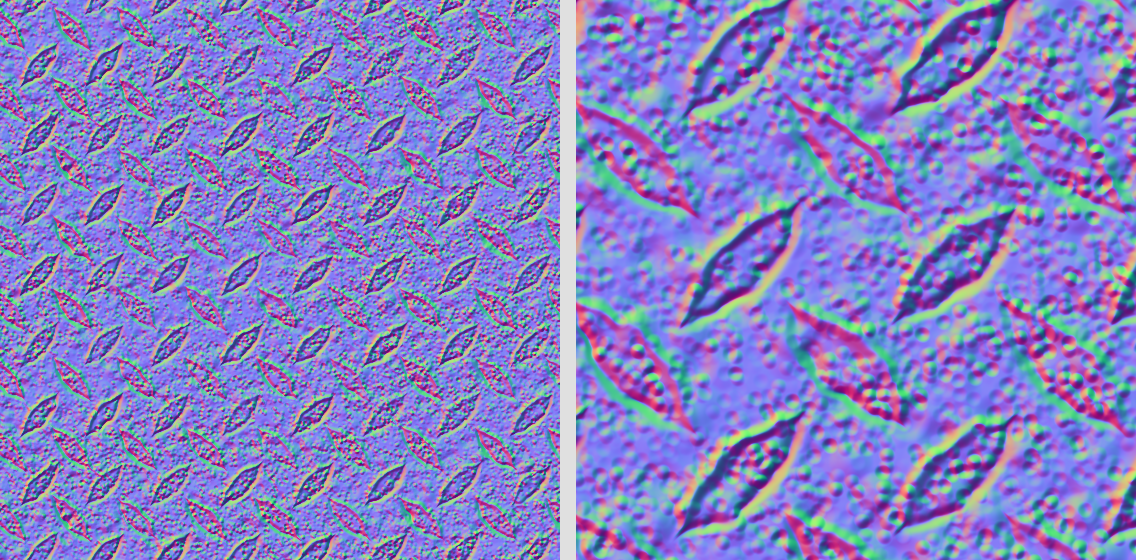
Left, the full canvas; right, a detail of the centre.
Reproduce this texture map procedurally as a WebGL 1 fragment shader.

```glsl
precision highp float;
// Tangent-space normal map of worn diamond plate: two families of lens-shaped
// treads in an 8 by 8 grid, leaning opposite ways, over gritty metal.
// A height field is built from lens distances and cellular bumps, then sloped.

uniform vec2 u_resolution;

#define REPEATS 8.0        // treads of each lean across and down
#define WEAR_PERIOD 5.0    // rows after which the wear recurs
#define HALF_LENGTH 0.368  // lens size, in grid cells
#define HALF_WIDTH 0.124
#define LEAN 0.81          // tread angle in radians
#define RIM_WIDTH 0.031
#define RIM_HEIGHT 0.057
#define GRIT_SCALE 26.0    // bumps per cell, whole number
#define GRIT_HEIGHT 0.0235
#define DENT_SCALE 9.0     // broad dents per cell, whole number
#define DENT_HEIGHT 0.03
#define STEEP_FADE 3.9     // how fast blue drops on steep slopes

const float TAU = 6.2831853;

vec3 hash3(vec2 p) {
  vec3 q = vec3(dot(p, vec2(127.1, 311.7)),
                dot(p, vec2(269.5, 183.3)),
                dot(p, vec2(419.2, 371.9)));
  return fract(sin(q) * 43758.545);
}

// Cellular noise: one smooth bump or pit of random strength per lattice cell.
float bumps(vec2 p, float scale) {
  p *= scale;
  vec2 base = floor(p);
  float sum = 0.0;
  for (int y = -1; y <= 1; y++) {
    for (int x = -1; x <= 1; x++) {
      vec2 id = base + vec2(float(x), float(y));
      vec3 rnd = hash3(vec2(id.x, mod(id.y, WEAR_PERIOD * scale)) + scale);
      vec2 r = p - id - rnd.xy;
      float fall = max(1.0 - dot(r, r), 0.0);
      float strength = rnd.z * 2.0 - 1.0;
      sum += strength * strength * strength * fall * fall;
    }
  }
  return sum;
}

// Gentle sideways drift of the tread columns.
float columnDrift(float x) {
  float a = TAU * x / REPEATS;
  return 0.012 + 0.065 * cos(a) - 0.035 * sin(a) + 0.02 * cos(2.0 * a);
}

// One family of treads: x = rim height, y = roughness inside the lens.
vec2 tread(vec2 p, vec2 center, float lean, float dent, float speck) {
  vec2 id = floor(p - center + 0.5);
  vec2 q = p - center - id;
  vec3 rnd = hash3(vec2(id.x, mod(id.y, WEAR_PERIOD)) + center * 17.0);

  float angle = lean + (rnd.x - 0.5) * 0.1;
  vec2 axis = vec2(cos(angle), sin(angle));
  float along = dot(q, axis) / (0.95 + 0.1 * rnd.y);
  float across = dot(q, vec2(-axis.y, axis.x));

  // Lens as the overlap of two equal discs, its edge nibbled by wear.
  float radius = (HALF_LENGTH * HALF_LENGTH + HALF_WIDTH * HALF_WIDTH)
               / (2.0 * HALF_WIDTH);
  float d = length(vec2(along, abs(across) + radius - HALF_WIDTH)) - radius;
  d += dent * 0.03 + speck * 0.012;

  // Groove on the upper edge, ridge on the lower edge.
  float side = across / (abs(across) + 0.02);
  float rim = exp(-d * d / (RIM_WIDTH * RIM_WIDTH));
  float inside = 1.0 - smoothstep(-0.035, 0.015, d);
  float worn = 0.72 + 0.5 * rnd.z + 0.5 * dent;
  float h = -RIM_HEIGHT * worn * side * rim - 0.09 * across * inside;
  return vec2(h, inside * (0.3 + 0.9 * rnd.y));
}

float plateHeight(vec2 p) {
  float dent = bumps(p, DENT_SCALE);
  float speck = bumps(p, GRIT_SCALE);
  vec2 q = vec2(p.x - columnDrift(p.x), p.y);
  vec2 rising = tread(q, vec2(0.5, 0.08), LEAN, dent, speck);
  vec2 falling = tread(q, vec2(0.0, 0.59), -LEAN, dent, speck);

  // Broad smooth and gritty zones.
  float row = TAU * p.y / WEAR_PERIOD;
  float zone = 0.86 + 0.18 * sin(p.x * 0.9 + 2.0 * sin(row) + 3.6)
             + 0.14 * sin(row * 2.0 - p.x * 1.7) + 0.02 * p.x;
  float grit = zone + max(rising.y, falling.y);

  return rising.x + 0.84 * falling.x + DENT_HEIGHT * dent
       + GRIT_HEIGHT * grit * speck;
}

void main() {
  vec2 p = gl_FragCoord.xy / u_resolution * REPEATS;

  // Slopes by finite difference; green points down the canvas.
  float e = 0.01;
  float h = plateHeight(p);
  vec2 slope = vec2(plateHeight(p + vec2(e, 0.0)) - h,
                    1.15 * (plateHeight(p + vec2(0.0, e)) - h)) / e;
  vec3 normal = normalize(vec3(-slope.x, slope.y, 1.0));
  normal.z = 1.04 * pow(normal.z, STEEP_FADE) - 0.1;
  normal.x += 0.035;
  gl_FragColor = vec4(normal * 0.5 + 0.5, 1.0);
}
```
